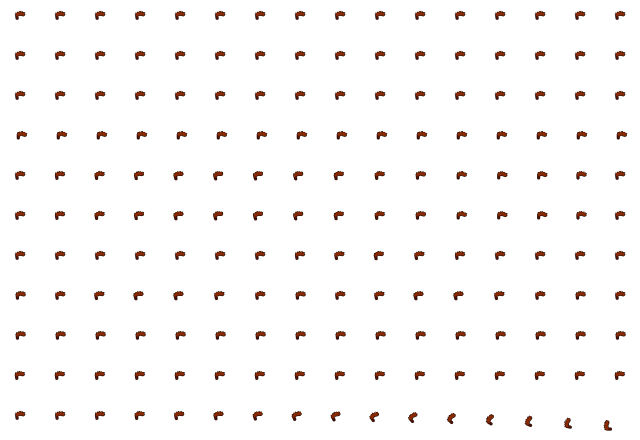
This pattern is drawn by a Shadertoy shader. Its source:

```glsl
const vec2 GRID = vec2(16.0, 11.0);      // repeats across and down
const float CELL = 48.0;                 // drawing units per cell
const vec2 PIVOT = vec2(24.0, 15.0);     // point each tuft swings about
const float ARM = 15.0;                  // pivot to tuft centre
const float OUTLINE = 0.65;
const float TUFTS = 13.0;                // teeth around the fringe
const float TOOTH = 0.9;
const vec3 PAPER = vec3(1.0);
const vec3 INK = vec3(0.09, 0.03, 0.02);
const vec3 RUST = vec3(0.53, 0.16, 0.01);
const vec3 SHADE = vec3(0.33, 0.07, 0.02);
const float TAU = 6.2831853;

float segment(vec2 p, vec2 a, vec2 b) {
    vec2 ab = b - a;
    return length(p - a - ab * clamp(dot(p - a, ab) / dot(ab, ab), 0.0, 1.0));
}

// Counterclockwise swing of each repeat; rows count from the top.
float swing(float col, float row) {
    float t = col / (GRID.x - 1.0);
    if (row < 3.0) return 0.0;
    if (row < 4.0) return -0.13;
    if (row < 6.0) return 0.17 * sin(TAU * pow(t, 1.5));
    if (row < 7.0) return 0.11 * exp(-0.5 * (col - 9.0) * (col - 9.0));
    if (row < 8.0) return 0.05 - 0.09 * cos(TAU * col / 7.0);
    if (row < 9.0) return -0.04;
    if (row < 10.0) return 0.03;
    return 1.43 * pow(t, 2.2);
}

// Curved cap with a serrated upper edge.
float capShape(vec2 p) {
    float d = min(segment(p, vec2(-3.2, 0.6), vec2(-0.4, 1.9)),
                  segment(p, vec2(-0.4, 1.9), vec2(3.7, 1.1))) - 2.7;
    float tooth = fract(atan(p.y + 1.0, p.x) * TUFTS / TAU);
    return d + TOOTH * (tooth - 0.5) * smoothstep(-0.5, 1.5, p.y);
}

// Lock hanging from the left end of the cap.
float lockShape(vec2 p) {
    return segment(p, vec2(-4.0, 0.0), vec2(-3.5, -3.9)) - 1.9;
}

float coverage(float d, float pixel) {
    return clamp(0.5 - d / pixel, 0.0, 1.0);
}

void mainImage(out vec4 fragColor, in vec2 fragCoord) {
    vec2 grid = fragCoord / iResolution.xy * GRID;
    vec2 id = floor(grid);
    float pixel = CELL * GRID.y / iResolution.y;

    // Rotate into the frame of this repeat
    float angle = swing(id.x, GRID.y - 1.0 - id.y);
    float c = cos(angle), s = sin(angle);
    vec2 p = mat2(c, -s, s, c) * (fract(grid) * CELL - PIVOT) - vec2(0.0, ARM);

    float cap = capShape(p);
    float lock = lockShape(p);
    float body = min(cap, lock);

    // Dark lock, lit cap with a shaded underside, then the outline
    vec3 capColor = mix(SHADE, RUST, smoothstep(-2.2, -0.4, p.y));
    vec3 fill = mix(SHADE, capColor, coverage(cap, pixel));
    vec3 tuft = mix(INK, fill, coverage(body + OUTLINE, pixel));
    fragColor = vec4(mix(PAPER, tuft, coverage(body, pixel)), 1.0);
}
```
